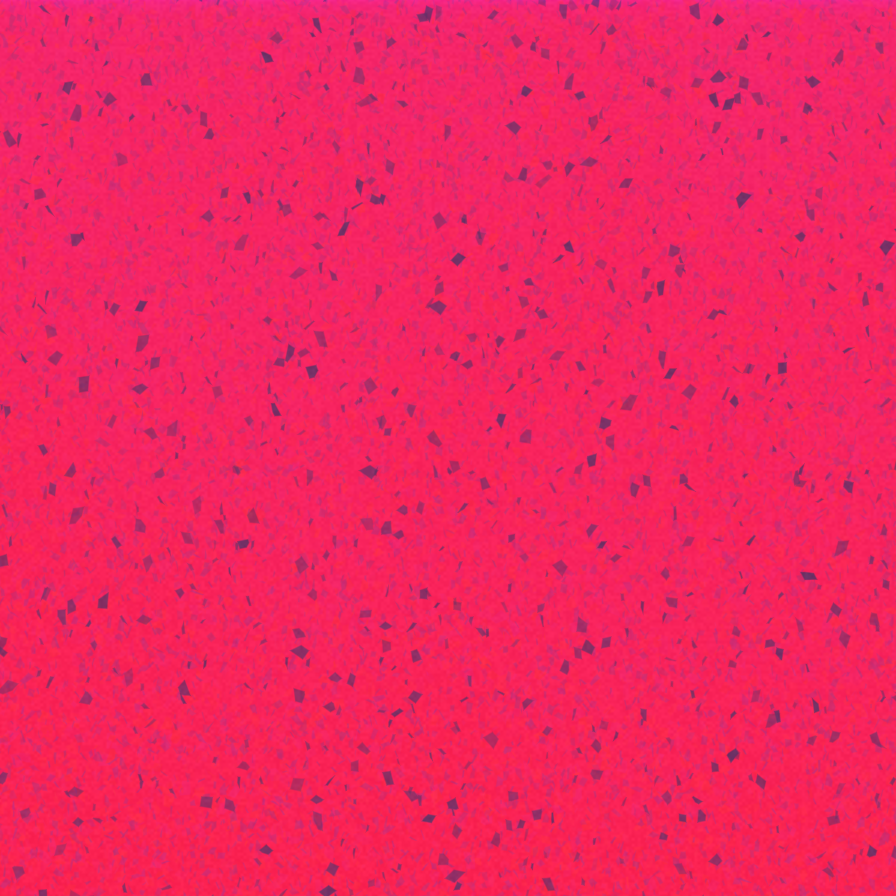
A WebGL 1 fragment shader for this texture:

```glsl
precision highp float;
// Hot pink-red terrazzo of packed small flakes with purple slivers and dark chips.
uniform vec2 u_resolution;

#define GROUND_LOW vec3(0.985, 0.130, 0.318)
#define GROUND_HIGH vec3(0.965, 0.145, 0.415)
#define EMBER vec3(1.000, 0.180, 0.255)
#define ROSE vec3(0.935, 0.155, 0.465)
#define PLUM vec3(0.760, 0.185, 0.430)
#define ORCHID vec3(0.800, 0.170, 0.480)
#define SLATE vec3(0.360, 0.200, 0.400)
#define MULBERRY vec3(0.560, 0.190, 0.410)
#define SOFTNESS 0.0012
#define TILT 1.1

float hash(vec2 p) {
  return fract(sin(dot(p, vec2(127.1, 311.7))) * 43758.5453);
}

float noise(vec2 p) {
  vec2 cell = floor(p);
  vec2 f = fract(p);
  f = f * f * (3.0 - 2.0 * f);
  float low = mix(hash(cell), hash(cell + vec2(1.0, 0.0)), f.x);
  float high = mix(hash(cell + vec2(0.0, 1.0)), hash(cell + vec2(1.0, 1.0)), f.x);
  return mix(low, high, f.y);
}

// Signed distance to a skewed flake with one corner cut off.
float flake(vec2 q, vec2 halfSize, float skew, float cutAngle) {
  float body = max(abs(q.x + skew * q.y) - halfSize.x, abs(q.y) - halfSize.y);
  float cut = dot(q, vec2(cos(cutAngle), sin(cutAngle))) - 0.75 * halfSize.x;
  return max(body, cut);
}

// Lays one layer of flakes, one candidate per grid cell, over a colour.
vec3 scatter(vec3 colour, vec2 uv, float density, float share, vec2 halfSize,
             vec3 tintA, vec3 tintB, float opacity, float seed) {
  vec2 p = uv * density + seed * 3.7;
  vec2 home = floor(p);
  float blur = max(SOFTNESS, 0.7 / u_resolution.y) * density;
  for (int j = -1; j <= 1; j++) {
    for (int i = -1; i <= 1; i++) {
      vec2 cell = home + vec2(float(i), float(j));
      vec2 key = cell + seed * 17.3;
      float present = step(hash(key + 0.31), share);
      vec2 centre = cell + vec2(hash(key + 1.17), hash(key + 2.43));
      float angle = (hash(key + 3.71) + hash(key + 4.59) - 1.0) * TILT;
      float c = cos(angle);
      float s = sin(angle);
      vec2 q = mat2(c, -s, s, c) * (p - centre);
      vec2 size = halfSize * (0.55 + 0.8 * vec2(hash(key + 5.13), hash(key + 6.87)));
      float d = flake(q, size, hash(key + 7.29) - 0.5, 6.2832 * hash(key + 8.61));
      float cover = present * smoothstep(blur, -blur, d);
      float strength = opacity * mix(0.5, 1.0, hash(key + 9.47));
      vec3 tint = mix(tintA, tintB, hash(key + 10.83));
      colour = mix(colour, tint, cover * strength);
    }
  }
  return colour;
}

void main() {
  vec2 uv = gl_FragCoord.xy / u_resolution.y;

  // Ground: warm red below, pinker above, with a faint broad mottle.
  float rise = uv.y + 0.35 * (noise(uv * 6.0) - 0.5);
  vec3 colour = mix(GROUND_LOW, GROUND_HIGH, clamp(rise, 0.0, 1.0));
  vec3 warm = mix(EMBER, colour, 0.25);
  vec3 cool = mix(ROSE, colour, 0.25);

  // Packed flakes close in tone to the ground.
  colour = scatter(colour, uv, 62.0, 0.55, vec2(0.34, 0.46), cool, colour, 0.75, 1.0);
  colour = scatter(colour, uv, 70.0, 0.50, vec2(0.30, 0.44), warm, colour, 0.85, 2.0);
  colour = scatter(colour, uv, 110.0, 0.45, vec2(0.26, 0.44), warm, cool, 0.60, 3.0);

  // Purple flakes and thin slivers.
  colour = scatter(colour, uv, 78.0, 0.38, vec2(0.23, 0.40), PLUM, ORCHID, 0.75, 4.0);
  colour = scatter(colour, uv, 95.0, 0.45, vec2(0.10, 0.48), PLUM, ORCHID, 0.90, 5.0);
  colour = scatter(colour, uv, 85.0, 0.22, vec2(0.07, 0.42), EMBER, ROSE, 0.80, 6.0);

  // Sparse dark chips and splinters.
  colour = scatter(colour, uv, 52.0, 0.11, vec2(0.25, 0.36), SLATE, MULBERRY, 0.95, 7.0);
  colour = scatter(colour, uv, 75.0, 0.10, vec2(0.12, 0.42), SLATE, MULBERRY, 0.90, 8.0);

  // Fine grain, and a magenta rim along the top.
  colour += 0.035 * (noise(uv * 300.0) - 0.5);
  colour.b += 0.12 * exp((uv.y - 1.0) * 120.0);
  gl_FragColor = vec4(clamp(colour, 0.0, 1.0), 1.0);
}
```
